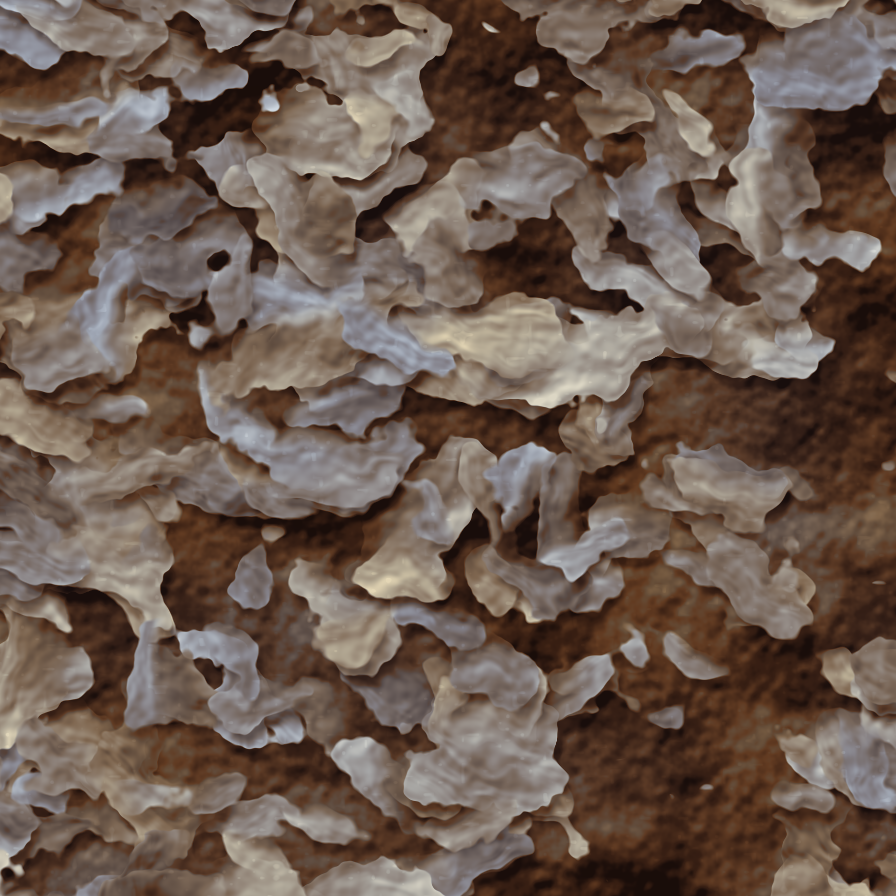
Write a Shadertoy shader that draws this texture.

```glsl
// Rough crumbly crust: ragged grey and cream flakes over dark red-brown hollows.
// Layers of scattered, noise-torn ellipses are painted back to front, each with
// a soft shadow and embossed streaks; brightness is then mapped to a colour ramp.

const int LAYERS = 7;
const float COARSE_CELLS = 4.0;      // flake cells across the canvas, largest layer
const float FINE_CELLS = 10.5;       // and smallest layer
const float FLAKE_CHANCE = 0.64;
const float TILT = 0.25;             // main flake direction in radians
const float RAGGED = 1.6;
const float EDGE_SOFT = 0.002;
const vec2 SHADOW_SHIFT = vec2(-0.006, 0.015);
const float SHADOW_DEPTH = 0.48;
const vec2 LIGHT_STEP = vec2(-0.005, 0.009);
const float RELIEF = 0.75;

const vec3 SOOT  = vec3(0.09, 0.05, 0.045);
const vec3 DARK  = vec3(0.20, 0.12, 0.09);
const vec3 UMBER = vec3(0.35, 0.23, 0.16);
const vec3 TAUPE = vec3(0.36, 0.30, 0.27);
const vec3 CLAY  = vec3(0.47, 0.40, 0.35);
const vec3 STONE = vec3(0.55, 0.51, 0.49);
const vec3 PALE  = vec3(0.66, 0.65, 0.63);
const vec3 CREAM = vec3(0.85, 0.84, 0.79);

vec4 hash4(vec2 p) {
    vec4 q = fract(p.xyxy * vec4(0.1031, 0.1030, 0.0973, 0.1099));
    q += dot(q, q.wzxy + 33.33);
    return fract((q.xxyz + q.yzzw) * q.zywx);
}

float noise(vec2 p) {
    vec2 i = floor(p), f = fract(p);
    f = f * f * (3.0 - 2.0 * f);
    return mix(mix(hash4(i).x, hash4(i + vec2(1, 0)).x, f.x),
               mix(hash4(i + vec2(0, 1)).x, hash4(i + vec2(1, 1)).x, f.x), f.y);
}

float fbm(vec2 p) {
    float sum = 0.0, amp = 0.533;
    for (int i = 0; i < 4; i++) {
        sum += amp * noise(p);
        p = mat2(1.6, 1.2, -1.2, 1.6) * p + 17.3;
        amp *= 0.5;
    }
    return sum;
}

mat2 rotation(float a) {
    return mat2(cos(a), -sin(a), sin(a), cos(a));
}

// Torn coordinates in xy, edge raggedness in z
vec3 tear(vec2 p) {
    vec2 bend = vec2(fbm(p * 6.0 + 3.1), fbm(p * 6.0 + 41.7)) - 0.5;
    vec2 chip = vec2(noise(p * 42.0 + 9.0), noise(p * 42.0 + 77.0)) - 0.5;
    float hollow = 1.0 - smoothstep(0.30, 0.46, fbm(p * vec2(4.0, 5.5) + 25.0));
    float rag = RAGGED * (fbm(p * 17.0 + 60.0) - 0.5) - 0.8 * hollow;
    return vec3(p + 0.11 * bend + 0.012 * chip, rag);
}

// Edge distance in x (positive inside), one-sided fade in y
vec2 flake(vec2 v, vec2 halfSize, float rag, vec2 crispSide) {
    vec2 u = v / halfSize;
    float fade = smoothstep(-1.0, 0.15, dot(u, crispSide));
    return vec2((1.0 - length(u) + rag) * halfSize.y, fade);
}

vec3 ramp(float t) {
    vec3 c = mix(SOOT, DARK, smoothstep(0.04, 0.14, t));
    c = mix(c, UMBER, clamp((t - 0.14) / 0.11, 0.0, 1.0));
    c = mix(c, TAUPE, clamp((t - 0.25) / 0.06, 0.0, 1.0));
    c = mix(c, CLAY, clamp((t - 0.31) / 0.10, 0.0, 1.0));
    c = mix(c, STONE, clamp((t - 0.41) / 0.11, 0.0, 1.0));
    c = mix(c, PALE, clamp((t - 0.52) / 0.13, 0.0, 1.0));
    return mix(c, CREAM, clamp((t - 0.65) / 0.20, 0.0, 1.0));
}

void mainImage(out vec4 fragColor, in vec2 fragCoord) {
    vec2 p = fragCoord / iResolution.y + 2.0;
    vec3 here = tear(p), lit = tear(p + SHADOW_SHIFT);

    // Hollows below the flakes
    float tone = 0.20 + 0.45 * (fbm(p * vec2(8.0, 12.0)) - 0.5)
               + 0.3 * (fbm(p * 30.0) - fbm((p + LIGHT_STEP) * 30.0));
    float warmth = 0.5 + 2.5 * (noise(p * 7.0 + 5.0) - 0.45);

    for (int layer = 0; layer < LAYERS; layer++) {
        float k = float(layer);
        float cells = mix(COARSE_CELLS, FINE_CELLS, fract(k * 0.618));
        vec2 shift = vec2(7.3, 3.7) * k;
        vec2 q = here.xy * cells + shift, s = lit.xy * cells + shift;
        for (int y = -1; y <= 1; y++)
        for (int x = -1; x <= 1; x++) {
            vec2 id = floor(q) + vec2(x, y);
            vec4 a = hash4(id + 31.0 * k), b = hash4(id + 31.0 * k + 217.0);
            if (a.x > FLAKE_CHANCE) continue;

            // Shape and soft shadow
            vec2 center = id + 0.5 + 0.7 * (a.yz - 0.5);
            mat2 turn = rotation(TILT + 1.5 * (a.w - 0.5) + 1.2 * step(0.82, b.x));
            vec2 halfSize = mix(0.42, 0.62, b.y) * vec2(1.0, mix(0.36, 0.68, b.z));
            float side = -1.1 + 2.2 * (fract(b.w * 13.0) - 0.5);
            vec2 crisp = vec2(cos(side), sin(side));
            vec2 shadow = flake((s - center) * turn, halfSize, lit.z, crisp);
            tone *= 1.0 - SHADOW_DEPTH * shadow.y * smoothstep(-0.006, 0.016, shadow.x / cells);
            vec2 body = flake((q - center) * turn, halfSize, here.z, crisp);
            float edge = body.x / cells;
            float cover = body.y * smoothstep(-EDGE_SOFT, EDGE_SOFT, edge);
            if (cover <= 0.0) continue;

            // Streaked, side-lit surface
            vec2 stretch = vec2(11.0, 23.0);
            vec2 seed = 40.0 * b.xw;
            float grain = fbm((here.xy * turn) * stretch + seed);
            float slope = grain - fbm(((here.xy + LIGHT_STEP) * turn) * stretch + seed);
            float rim = 1.0 - smoothstep(0.0, 0.010, edge);
            float shade = mix(0.35, 0.63, b.w) + 0.32 * (grain - 0.5)
                        + RELIEF * slope + 0.05 * rim;
            tone = mix(tone, shade, cover);
            warmth = mix(warmth, 2.0 * fract(b.z * 7.0) - 1.0, cover);
        }
    }

    // Fine crumbs and glints
    tone += 0.13 * (noise(p * 95.0) - noise((p + 0.5 * LIGHT_STEP) * 95.0));
    tone += 0.10 * smoothstep(0.80, 0.97, noise(p * vec2(120.0, 150.0))) * tone;
    vec3 color = ramp(max(tone, 0.0)) * (1.0 + warmth * vec3(0.06, 0.0, -0.12));
    fragColor = vec4(clamp(color, 0.0, 1.0), 1.0);
}
```
